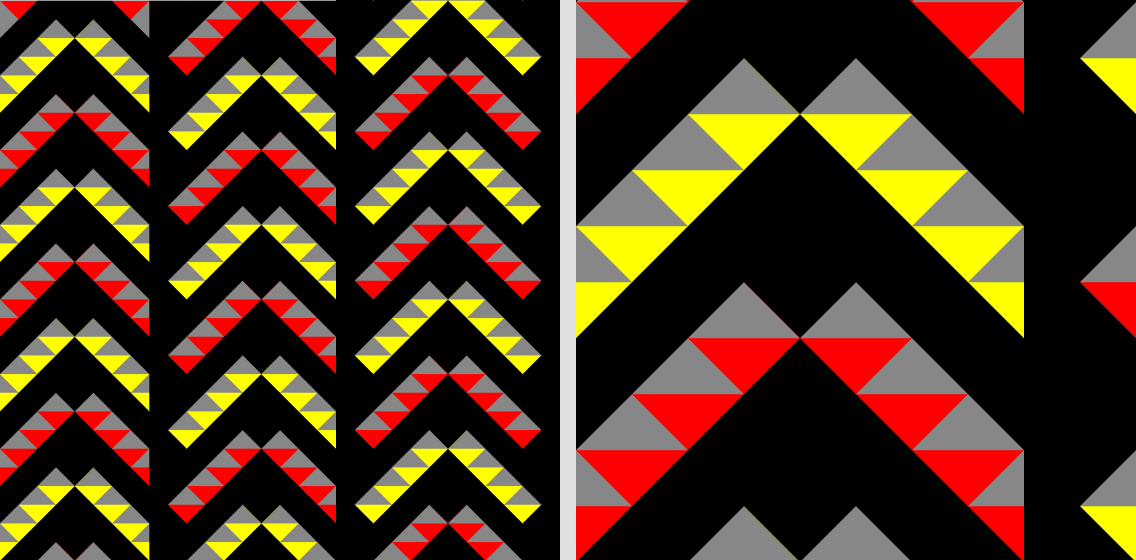
Left: the whole. Right: its middle third, enlarged.
Reproduce this pattern procedurally as a Shadertoy shader.

```glsl
const float TEETH = 30.0;        // tooth heights across the canvas
const float COLUMN_PITCH = 10.0; // in teeth
const float ROW_PITCH = 4.0;
const float DIAGONAL = 0.70710678;

const vec3 BLACK = vec3(0.0);
const vec3 GRAY = vec3(0.53);
const vec3 RED = vec3(1.0, 0.0, 0.0);
const vec3 YELLOW = vec3(1.0, 1.0, 0.0);
const vec3 EDGE_LIGHT = vec3(0.8);

float coverage(float dist, float pixel) {
    return clamp(0.5 - dist / pixel, 0.0, 1.0);
}

// Chevron of two diagonal arms, apex at the origin, y pointing down
float chevronDistance(vec2 p) {
    float side = abs(p.x);
    float band = abs(p.y - side + 1.0) - 1.0;
    float ends = max(-p.y - side, p.y + side - 8.0);
    return max(band, ends) * DIAGONAL;
}

// Upward teeth, one per unit step down the arm
float toothDistance(vec2 p) {
    float stepDown = floor(p.y);
    float rise = p.y - stepDown;
    float slope = (abs(p.x) - stepDown + rise - 2.0) * DIAGONAL;
    return -max(min(slope, 1.0 - rise), -rise);
}

vec3 accentColor(float row, float column, float y) {
    vec3 accent = mod(row + column, 2.0) < 0.5 ? YELLOW : RED;
    // The chevron cut by the top edge ends in plain gray
    return row < -0.5 && y > 3.0 ? GRAY : accent;
}

void mainImage(out vec4 fragColor, in vec2 fragCoord) {
    vec2 uv = fragCoord / iResolution.xy;
    vec2 canvas = vec2(uv.x, 1.0 - uv.y) * TEETH;
    float pixel = TEETH / min(iResolution.x, iResolution.y);

    // Columns, the first one dropped by half a row
    float column = min(floor((canvas.x + 1.0) / COLUMN_PITCH), 2.0);
    vec2 p = canvas - vec2(column * COLUMN_PITCH + 4.0, 0.04);
    if (column < 0.5) p.y -= 0.5 * ROW_PITCH;

    // Chevrons stacked along each column
    float row = floor((p.y - abs(p.x) + 1.0) / ROW_PITCH + 0.5);
    p.y -= row * ROW_PITCH;

    // The right arm is trimmed in all but the last column
    float shape = chevronDistance(p);
    if (column < 1.5) shape = max(shape, p.x - 4.0);

    vec3 accent = accentColor(row, column, p.y);
    vec3 fill = mix(accent, GRAY, coverage(toothDistance(p), pixel));
    vec3 color = mix(BLACK, fill, coverage(shape, pixel));

    // Pale hairline along the top edge
    float hairline = max(canvas.y - 0.04, canvas.x - 18.0);
    color = mix(color, EDGE_LIGHT, coverage(hairline, pixel));

    fragColor = vec4(color, 1.0);
}
```
